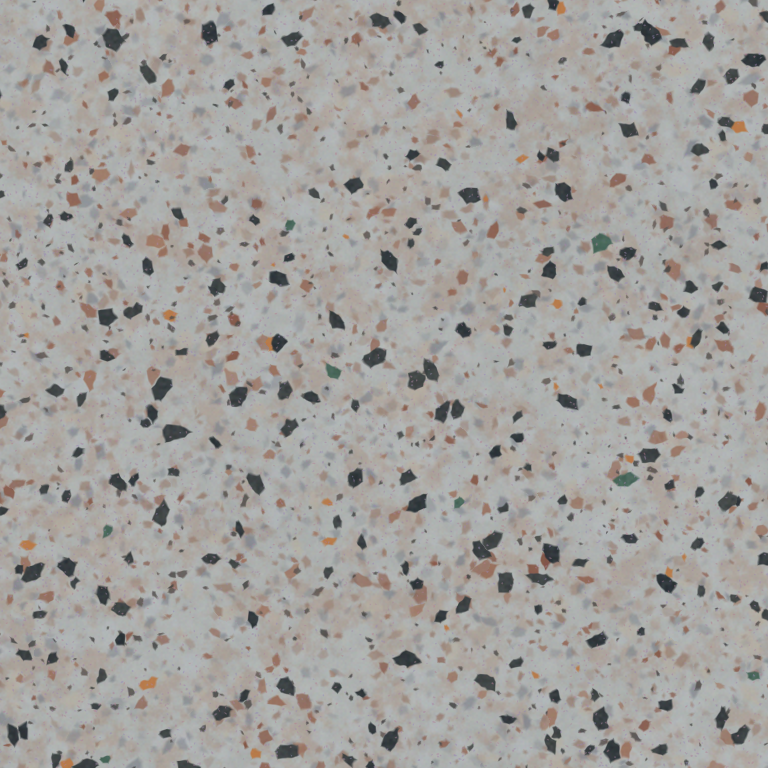
This texture is drawn by a Shadertoy shader. Its source:

```glsl
vec3 hash3(vec2 cell, float seed) {
    uvec3 v = uvec3(ivec3(cell, seed) + 4096) * 1664525u + 1013904223u;
    v.x += v.y * v.z; v.y += v.z * v.x; v.z += v.x * v.y;
    v ^= v >> 16u;
    v.x += v.y * v.z; v.y += v.z * v.x; v.z += v.x * v.y;
    return vec3(v >> 8u) / 16777216.0;
}

float noise(vec2 p, float seed) {
    vec2 i = floor(p), f = fract(p);
    f = f * f * (3.0 - 2.0 * f);
    float low = mix(hash3(i, seed).x, hash3(i + vec2(1, 0), seed).x, f.x);
    float high = mix(hash3(i + vec2(0, 1), seed).x, hash3(i + 1.0, seed).x, f.x);
    return mix(low, high, f.y);
}

float fbm(vec2 p, float seed) {
    return 0.5 * noise(p, seed) + 0.3 * noise(p * 2.1, seed + 1.0)
         + 0.2 * noise(p * 4.3, seed + 2.0);
}

// Signed distance to a randomly cut, slightly elongated six-sided chip
float chipDistance(vec2 p, float radius, vec2 cell, float seed) {
    vec3 shape = hash3(cell, seed + 2.0);
    float turn = shape.x * 6.2832;
    p = mat2(cos(turn), sin(turn), -sin(turn), cos(turn)) * p;
    p *= vec2(mix(0.65, 0.95, shape.y), 1.15);
    float d = -1.0;
    for (int i = 0; i < 6; i++) {
        vec3 side = hash3(cell, seed + 3.0 + float(i));
        float a = (float(i) + 0.7 * side.x) * 1.0472;
        d = max(d, dot(p, vec2(cos(a), sin(a))) - radius * mix(0.7, 1.15, side.y));
    }
    return d;
}

// Scattered chips: x is coverage, yzw are random values of the topmost chip
vec4 chips(vec2 uv, float count, float density, vec2 sizes, float soft, float seed) {
    vec4 best = vec4(0);
    vec2 base = floor(uv * count);
    soft = max(soft, 0.7 / iResolution.y);
    for (int y = -1; y <= 1; y++)
    for (int x = -1; x <= 1; x++) {
        vec2 cell = base + vec2(x, y);
        vec3 place = hash3(cell, seed);
        float cluster = 0.4 + 1.2 * noise(cell / count * 9.0, seed + 20.0);
        if (place.z > density * cluster) continue;
        vec3 trait = hash3(cell, seed + 1.0);
        float radius = mix(sizes.x, sizes.y, trait.x * trait.x);
        float d = chipDistance(uv - (cell + place.xy) / count, radius, cell, seed);
        float cover = smoothstep(soft, -soft, d);
        if (cover > best.x) best = vec4(cover, trait);
    }
    return best;
}

void mainImage(out vec4 fragColor, in vec2 fragCoord) {
    vec2 uv = fragCoord / iResolution.y;
    vec2 warp = uv + 0.003 * (vec2(noise(uv * 150.0, 1.0), noise(uv * 150.0, 2.0)) - 0.5);

    // Cloudy cement
    vec3 coolGrey = vec3(0.68, 0.695, 0.69), warmGrey = vec3(0.67, 0.635, 0.605);
    float cloud = 0.55 * fbm(uv * 28.0, 3.0) + 0.45 * fbm(uv * 75.0, 7.0);
    vec3 color = mix(coolGrey, warmGrey, smoothstep(0.42, 0.68, cloud));
    color += 0.05 * (fbm(uv * 60.0, 11.0) - 0.5) + 0.03 * (fbm(uv * 6.0, 15.0) - 0.5);

    // Pale translucent grains
    vec4 pale = chips(warp, 30.0, 0.45, vec2(0.005, 0.014), 0.004, 100.0);
    color = mix(color, mix(vec3(0.70, 0.72, 0.73), vec3(0.71, 0.68, 0.63), step(0.65, pale.z)), 0.65 * pale.x);

    // Blurred slate and tan grains below the surface
    vec4 slate = chips(warp, 48.0, 0.38, vec2(0.003, 0.008), 0.003, 200.0);
    color = mix(color, vec3(0.49, 0.51, 0.54), slate.x * mix(0.2, 0.75, slate.z));
    vec4 tan = chips(warp, 50.0, 0.35, vec2(0.002, 0.007), 0.0025, 300.0);
    color = mix(color, vec3(0.57, 0.45, 0.39), tan.x * mix(0.2, 0.75, tan.z));

    // Rust chips, some of them ochre
    vec4 rust = chips(warp, 38.0, 0.27, vec2(0.0028, 0.0095), 0.0018, 400.0);
    vec3 rustColor = mix(vec3(0.50, 0.31, 0.25), vec3(0.62, 0.46, 0.38), rust.z);
    rustColor = mix(rustColor, vec3(0.72, 0.47, 0.27), step(0.94, rust.w));
    color = mix(color, rustColor, rust.x * mix(0.6, 0.95, rust.w));

    // Small dark specks
    vec4 speck = chips(warp, 52.0, 0.19, vec2(0.0015, 0.0048), 0.0015, 500.0);
    color = mix(color, mix(vec3(0.25, 0.26, 0.26), vec3(0.40, 0.36, 0.34), speck.z), 0.85 * speck.x);

    // Large dark chips, a few of them green
    vec4 dark = chips(warp, 24.0, 0.36, vec2(0.0058, 0.0128), 0.0016, 600.0);
    vec3 darkColor = mix(vec3(0.17, 0.20, 0.22), vec3(0.25, 0.27, 0.27), dark.z);
    darkColor = mix(darkColor, vec3(0.28, 0.40, 0.35), step(0.97, dark.w));
    darkColor += 0.06 * (noise(uv * 220.0, 19.0) - 0.5);
    color = mix(color, darkColor, 0.97 * dark.x);

    // Fine pink and lilac dust
    vec4 dust = chips(uv, 170.0, 0.2, vec2(0.0009, 0.0014), 0.0008, 700.0);
    vec3 dustColor = mix(vec3(0.70, 0.50, 0.56), vec3(0.58, 0.53, 0.72), dust.z);
    color = mix(color, dustColor, 0.5 * dust.x);
    color += 0.025 * (vec3(noise(uv * 380.0, 31.0), noise(uv * 380.0, 32.0), noise(uv * 380.0, 33.0)) - 0.5);

    fragColor = vec4(color, 1.0);
}
```
